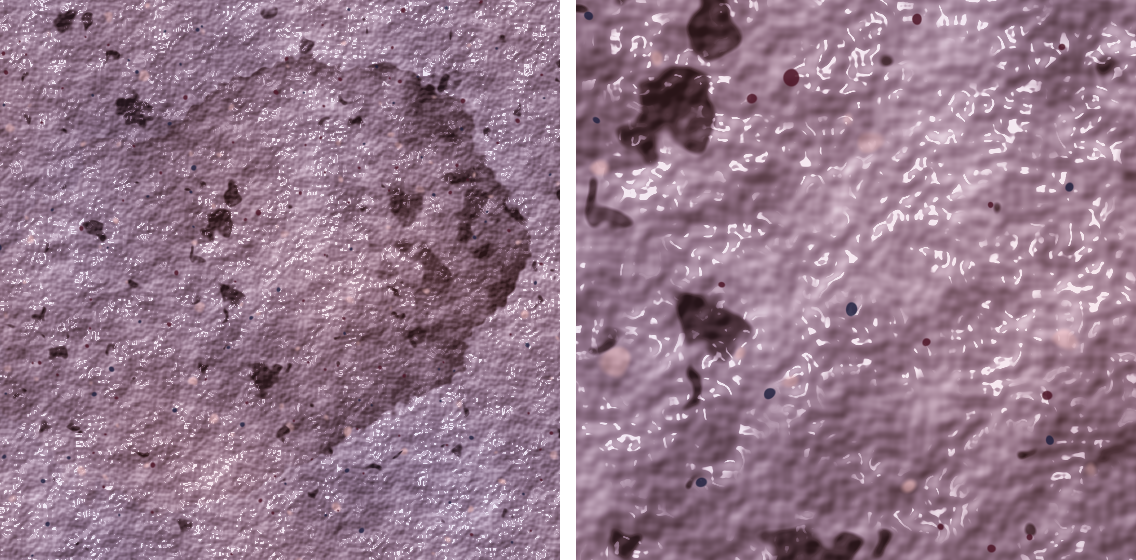
Left, the full canvas; right, a detail of the centre.
A WebGL 2 fragment shader for this texture:

```glsl
#version 300 es
precision highp float;
// A mauve, grainy paste with a scooped hollow: a bumpy height field of gradient
// noise is lit from the upper left, with wet glints, ragged pits, pale lumps and
// dark specks scattered over it, and a torn lip around a tilted superellipse.
#define BASE_TONE 0.585
#define GRAIN_CONTRAST 0.105
#define GLINT_SIZE 0.50
#define GLINT_GAIN 0.34
#define BOWL_CENTER vec2(0.45, 0.50)
#define BOWL_RADII vec2(0.48, 0.33)
#define BOWL_TILT 0.50
#define LIP_SHADOW 0.23
#define PIT_DEPTH 0.34
#define CRAG_CENTER vec2(0.80, 0.61)
#define LIGHT_DIR vec2(-0.50, 0.866)

uniform vec2 u_resolution;
out vec4 fragColor;

// Three random values in 0..1 for a lattice cell
vec3 hash3(vec2 cell, float seed) {
  uvec3 v = uvec3(ivec3(vec3(cell, seed)) + 4096);
  v = v * 1664525u + 1013904223u;
  v.x += v.y * v.z; v.y += v.z * v.x; v.z += v.x * v.y;
  v ^= v >> 16u;
  v.x += v.y * v.z; v.y += v.z * v.x; v.z += v.x * v.y;
  return vec3(v >> 8u) / 16777216.0;
}

float cornerSlope(vec2 cell, vec2 offset) {
  float angle = 6.28318 * hash3(cell, 0.0).x;
  return dot(vec2(cos(angle), sin(angle)), offset);
}

// Gradient noise, about -0.7..0.7
float noise(vec2 p) {
  vec2 i = floor(p), f = p - i, o = vec2(0.0, 1.0);
  vec2 u = f * f * f * (f * (f * 6.0 - 15.0) + 10.0);
  return mix(mix(cornerSlope(i, f), cornerSlope(i + o.yx, f - o.yx), u.x),
             mix(cornerSlope(i + o, f - o), cornerSlope(i + 1.0, f - 1.0), u.x), u.y);
}

// Grain relief: amplitude falls with frequency so each octave has a similar slope
float grainHeight(vec2 p) {
  float h = 0.0, freq = 27.0, slope = 0.42;
  for (int i = 0; i < 3; i++) {
    h += slope / freq * noise(p * freq + float(i) * 17.3);
    freq *= 2.17;
    slope *= 1.32;
  }
  return h;
}

// Scattered round spots: x is coverage, y a random value of the spot
vec2 scatter(vec2 p, float count, float chance, vec2 radii, float soft, float seed) {
  vec2 cell = floor(p * count), result = vec2(0.0);
  for (int y = -1; y <= 1; y++)
  for (int x = -1; x <= 1; x++) {
    vec2 c = cell + vec2(x, y);
    vec3 rnd = hash3(c, seed), pick = hash3(c, seed + 1.0);
    float radius = mix(radii.x, radii.y, pick.y * pick.y);
    float gap = length(p - (c + rnd.xy) / count) - radius;
    float cover = step(pick.x, chance) * smoothstep(soft, -soft, gap);
    if (cover > result.x) result = vec2(cover, rnd.z);
  }
  return result;
}

vec3 pasteColor(float t) {
  vec3 c = mix(vec3(0.15, 0.08, 0.10), vec3(0.30, 0.20, 0.24), smoothstep(0.10, 0.30, t));
  c = mix(c, vec3(0.56, 0.44, 0.53), clamp((t - 0.30) / 0.26, 0.0, 1.0));
  c = mix(c, vec3(0.78, 0.68, 0.76), clamp((t - 0.56) / 0.22, 0.0, 1.0));
  return mix(c, vec3(0.95, 0.91, 0.95), clamp((t - 0.78) / 0.17, 0.0, 1.0));
}

void main() {
  vec2 p = gl_FragCoord.xy / u_resolution.y;
  float px = 1.0 / u_resolution.y;
  vec2 wobble = vec2(noise(p * 9.0 + 3.1), noise(p * 9.0 + 47.7));
  vec2 ragged = vec2(noise(p * 48.0 + 8.0), noise(p * 48.0 + 71.0));

  // Hollow: signed distance to its torn outline, negative inside
  vec2 q = p - BOWL_CENTER + 0.05 * wobble + 0.018 * ragged;
  float ca = cos(BOWL_TILT), sa = sin(BOWL_TILT);
  q = vec2(ca * q.x + sa * q.y, ca * q.y - sa * q.x);
  vec2 r = pow(abs(q) / BOWL_RADII, vec2(2.6));
  float lip = (pow(r.x + r.y, 1.0 / 2.6) - 1.0) * 0.36;
  float inside = smoothstep(0.004, -0.004, lip);
  float torn = smoothstep(-0.32, 0.08, q.x + 0.25 * noise(p * 6.0 + 5.0));
  float reach = mix(0.075, 0.028, smoothstep(-0.1, 0.15, q.y));
  float shadow = inside * torn * exp(min(lip, 0.0) / reach);
  float rim = (1.0 - inside) * torn * exp(-max(lip, 0.0) / 0.022);
  float fold = (1.0 - inside) * exp(-max(lip, 0.0) / 0.07)
             * smoothstep(0.1, 0.3, q.y) * smoothstep(0.28, 0.0, q.x);

  // Broad tone and drag streaks along the hollow
  float broad = noise(p * 4.5 + 21.0);
  float streak = noise(q * vec2(5.0, 24.0) + 9.0) * mix(0.4, 1.0, inside);
  float clump = noise(p * 19.0 + 33.0);
  float tone = BASE_TONE + 0.13 * broad + 0.12 * streak + 0.13 * clump;
  tone += 0.07 * rim - LIP_SHADOW * shadow - 0.09 * fold;

  // Grain shading and wet glints from the local slope
  float e = 0.0014, h = grainHeight(p);
  vec2 slope = vec2(grainHeight(p + vec2(e, 0.0)), grainHeight(p + vec2(0.0, e))) - h;
  slope /= -e;
  float facing = dot(slope, LIGHT_DIR);
  tone += GRAIN_CONTRAST * facing;
  float glint = smoothstep(GLINT_SIZE, GLINT_SIZE * 0.45, length(slope - 0.65 * LIGHT_DIR));
  float wet = smoothstep(-0.18, 0.22, noise(p * 23.0 + 60.0) + 0.35 * broad);
  tone += GLINT_GAIN * glint * wet * (1.0 - 0.75 * shadow) * (1.0 - 0.5 * fold);

  // Crumbled patch and ragged pits
  vec2 fromCrag = (p - CRAG_CENTER) / vec2(0.17, 0.20);
  float crag = inside * exp(-dot(fromCrag, fromCrag));
  float crumble = noise(p * 15.0 + 12.0) + 0.5 * noise(p * 34.0 + 90.0);
  tone += crag * (0.05 - 0.30 * smoothstep(0.06, 0.26, crumble));
  vec2 bent = p + 0.022 * ragged + 0.03 * wobble;
  float pit = scatter(bent, 8.0, 0.42, vec2(0.007, 0.023), 0.003 + px, 10.0).x;
  pit = max(pit, scatter(bent, 21.0, 0.13, vec2(0.004, 0.009), 0.002 + px, 20.0).x);
  tone = mix(tone, max(tone - PIT_DEPTH, 0.17 + 0.05 * facing), pit);

  // Colour: warm and cool drift, pale lumps, dark berry specks
  vec3 color = pasteColor(clamp(tone, 0.1, 1.0));
  float warmth = noise(p * 3.0 + 14.0) + 0.25 * (inside - 0.5);
  color += warmth * vec3(0.035, 0.0, -0.03);
  vec2 lump = scatter(p + 0.006 * ragged, 24.0, 0.14, vec2(0.003, 0.009), 0.0015 + px, 30.0);
  vec3 lumpColor = vec3(0.84, 0.66, 0.68) + 0.08 * facing;
  color = mix(color, lumpColor, lump.x * (0.45 + 0.4 * lump.y) * (1.0 - pit));
  vec2 speck = scatter(p + 0.003 * ragged, 34.0, 0.13, vec2(0.0018, 0.0046), px, 40.0);
  vec3 speckColor = mix(vec3(0.30, 0.08, 0.15), vec3(0.13, 0.13, 0.25), step(0.5, speck.y));
  color = mix(color, speckColor, 0.85 * speck.x);
  fragColor = vec4(clamp(color, 0.0, 1.0), 1.0);
}
```
